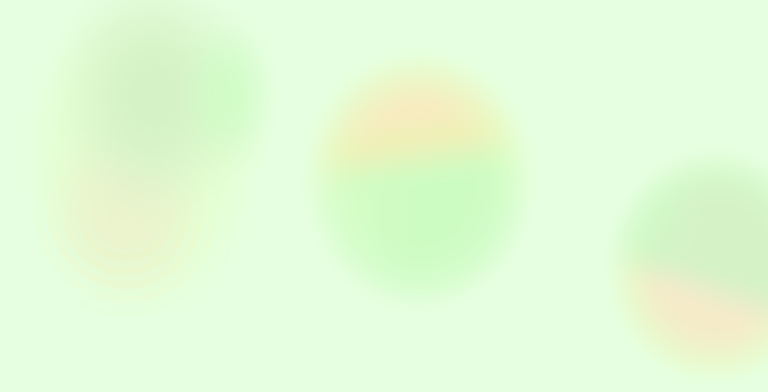
Write a WebGL 1 fragment shader that draws this background.

```glsl
precision highp float;
// Soft pastel backdrop: three blurred two-tone orbs on pale mint.
uniform vec2 u_resolution;

const vec3 MINT = vec3(0.902, 1.0, 0.878);
const vec3 LIME = vec3(0.895, 1.0, 0.79);
const vec3 GREEN = vec3(0.805, 0.988, 0.765);
const vec3 SAGE = vec3(0.835, 0.948, 0.78);
const vec3 PEACH = vec3(0.975, 0.918, 0.755);
const vec3 BUTTER = vec3(0.94, 0.94, 0.72);
const vec3 BLUSH = vec3(0.96, 0.92, 0.79);
const vec3 SAND = vec3(0.925, 0.95, 0.8);

// Elliptical glow: 1 inside the core fraction, fading to 0 at the radii.
float glow(vec2 p, vec2 center, vec2 radii, float core) {
  return 1.0 - smoothstep(core, 1.0, length((p - center) / radii));
}

// Orb with a tinted halo around a denser body.
vec3 orb(vec3 base, vec2 p, vec2 center, vec2 radii, vec3 halo, vec3 body) {
  vec3 color = mix(base, halo, glow(p, center, radii, 0.6));
  return mix(color, body, glow(p, center, radii * 0.95, 0.45));
}

// Faint concentric ripples that fade away from their mean radius.
float ripples(vec2 p, vec2 center, float radius, float spacing) {
  float d = length(p - center);
  float band = 1.0 - smoothstep(0.0, 0.17, abs(d - radius));
  float below = 1.0 - smoothstep(-0.1, 0.08, p.y - center.y);
  return band * below * sin(6.2832 * d / spacing);
}

vec3 leftCloud(vec3 base, vec2 p) {
  vec3 color = mix(base, LIME, 0.65 * glow(p, vec2(0.36, 0.6), vec2(0.34, 0.45), 0.45));
  color = mix(color, SAND, 0.9 * glow(p, vec2(0.32, 0.46), vec2(0.25, 0.29), 0.15));
  color = mix(color, SAGE, glow(p, vec2(0.39, 0.755), vec2(0.29, 0.36), 0.12));
  color = mix(color, GREEN, 0.75 * glow(p, vec2(0.58, 0.76), vec2(0.15, 0.24), 0.05));
  return color + vec3(0.008, -0.004, -0.012) * ripples(p, vec2(0.32, 0.46), 0.17, 0.036);
}

vec3 middleOrb(vec3 base, vec2 p) {
  vec2 center = vec2(1.066, 0.54);
  // A slanted split keeps the warm cap lower on its left side.
  float height = p.y - 0.15 * (p.x - center.x);
  vec3 body = mix(GREEN, BUTTER, smoothstep(0.52, 0.665, height));
  body = mix(body, PEACH, smoothstep(0.64, 0.74, height));
  float leftTint = 1.0 - smoothstep(0.82, 1.06, p.x);
  body = mix(body, LIME, 0.4 * leftTint * (1.0 - smoothstep(0.5, 0.65, height)));
  vec3 halo = mix(mix(MINT, GREEN, 0.5), LIME, smoothstep(0.42, 0.64, p.y));
  return orb(base, p, center, vec2(0.32, 0.36), halo, body);
}

vec3 rightOrb(vec3 base, vec2 p) {
  vec2 center = vec2(1.82, 0.32);
  float height = p.y + 0.35 * (p.x - center.x);
  vec3 body = mix(BLUSH, SAGE, smoothstep(0.19, 0.33, height));
  // Clear green enters along the upper-left shoulder.
  float shoulder = glow(p, vec2(1.64, 0.46), vec2(0.18, 0.22), 0.0);
  body = mix(body, GREEN, 0.5 * shoulder);
  vec3 halo = mix(LIME, mix(MINT, GREEN, 0.65), smoothstep(0.25, 0.4, p.y));
  return orb(base, p, center, vec2(0.3, 0.325), halo, body);
}

void main() {
  // The vertical unit is the canvas height; x follows the canvas width.
  vec2 p = gl_FragCoord.xy / u_resolution * vec2(1.954, 1.0);
  vec3 color = leftCloud(MINT, p);
  color = middleOrb(color, p);
  color = rightOrb(color, p);
  gl_FragColor = vec4(color, 1.0);
}
```
